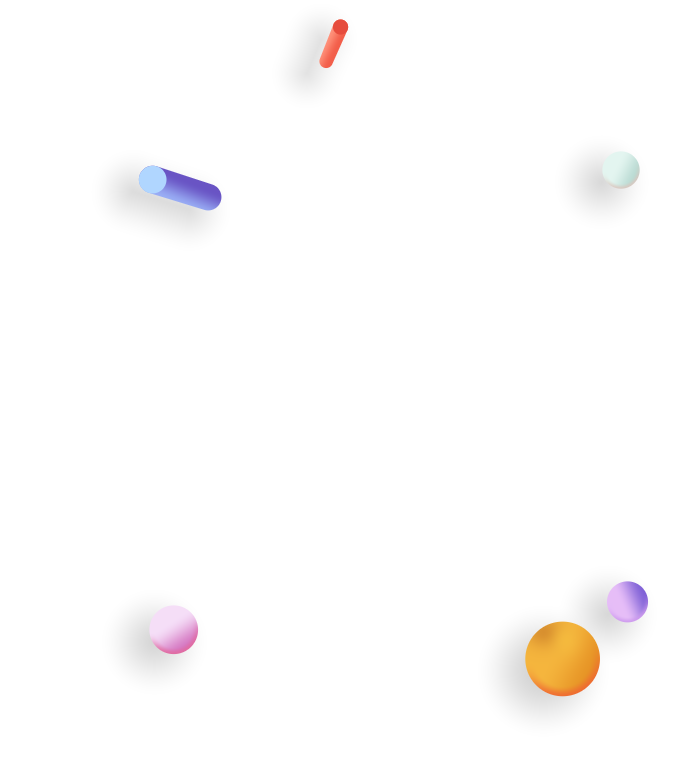
A WebGL 2 fragment shader for this background:

```glsl
#version 300 es
precision highp float;
// Glossy balls and two rods floating over a white ground with soft shadows.

uniform vec2 u_resolution;
out vec4 fragColor;

// Lengths are in canvas heights.
const vec3 GROUND = vec3(1.0);
const vec2 SHADOW_SHIFT = vec2(-0.025, -0.016);
const float SHADOW_BLUR = 0.042;
const float SHADOW_STRENGTH = 0.17;
const vec2 RIM_DIR = vec2(0.3, -0.954);

// Balls: centre and radius, colours, direction towards the shaded side.
const int BALL_COUNT = 4;
const vec3 BALL[BALL_COUNT] = vec3[](
  vec3(0.8086, 0.7786, 0.0243), vec3(0.2262, 0.1800, 0.0317),
  vec3(0.8171, 0.2163, 0.0267), vec3(0.7326, 0.1420, 0.0486));
const vec3 LIT[BALL_COUNT] = vec3[](
  vec3(0.89, 0.96, 0.94), vec3(0.96, 0.87, 0.97),
  vec3(0.90, 0.74, 0.97), vec3(0.96, 0.71, 0.24));
const vec3 SHADE[BALL_COUNT] = vec3[](
  vec3(0.72, 0.85, 0.82), vec3(0.83, 0.45, 0.75),
  vec3(0.50, 0.38, 0.84), vec3(0.90, 0.57, 0.14));
const vec3 RIM[BALL_COUNT] = vec3[](
  vec3(0.86, 0.78, 0.75), vec3(0.89, 0.42, 0.62),
  vec3(0.80, 0.60, 0.93), vec3(0.94, 0.40, 0.20));
const vec2 SHADE_DIR[BALL_COUNT] = vec2[](
  vec2(0.90, -0.44), vec2(0.55, -0.84), vec2(0.92, 0.39), vec2(0.90, -0.44));
const vec3 AMBER_DARK = vec3(0.80, 0.50, 0.16);
const vec3 AMBER_GLOW = vec3(0.97, 0.75, 0.25);

// Rods: cap centre and far end, cap and end radii, colours of cap and sides.
const int ROD_COUNT = 2;
const vec4 ROD[ROD_COUNT] = vec4[](
  vec4(0.1988, 0.7662, 0.2710, 0.7433), vec4(0.4434, 0.9648, 0.4247, 0.9202));
const vec2 ROD_RADII[ROD_COUNT] = vec2[](
  vec2(0.0180, 0.0173), vec2(0.0099, 0.0088));
const vec3 CAP[ROD_COUNT] = vec3[](vec3(0.69, 0.84, 1.0), vec3(0.90, 0.30, 0.24));
const vec3 LEFT_SIDE[ROD_COUNT] = vec3[](
  vec3(0.41, 0.33, 0.77), vec3(0.95, 0.37, 0.29));
const vec3 RIGHT_SIDE[ROD_COUNT] = vec3[](
  vec3(0.60, 0.68, 0.96), vec3(1.0, 0.57, 0.48));

float cover(float d) {
  return clamp(0.5 - d * u_resolution.y, 0.0, 1.0);
}

float softShadow(float d) {
  return SHADOW_STRENGTH * (1.0 - smoothstep(-SHADOW_BLUR, SHADOW_BLUR, d));
}

// Distance to a capsule whose radius changes along its length.
float taperedCapsule(vec2 p, vec4 ends, vec2 radii) {
  vec2 axis = ends.zw - ends.xy;
  float t = clamp(dot(p - ends.xy, axis) / dot(axis, axis), 0.0, 1.0);
  return length(p - ends.xy - axis * t) - mix(radii.x, radii.y, t);
}

// q is the place on the ball, with radius one.
vec3 ballColor(int i, vec2 q) {
  vec3 col = mix(LIT[i], SHADE[i], smoothstep(-0.35, 1.0, dot(q, SHADE_DIR[i])));
  if (i == BALL_COUNT - 1) {
    vec2 dark = (q - vec2(-0.45, 0.72)) / vec2(0.5, 0.4);
    vec2 glow = (q - vec2(0.08, 0.52)) / vec2(0.38, 0.45);
    col = mix(col, AMBER_DARK, 0.75 * exp(-dot(dark, dark)));
    col = mix(col, AMBER_GLOW, 0.7 * exp(-dot(glow, glow)));
  }
  float rim = smoothstep(0.72, 1.0, length(q)) * smoothstep(-0.2, 0.9, dot(q, RIM_DIR));
  return mix(col, RIM[i], 0.85 * rim);
}

vec3 rodColor(int i, vec2 p) {
  vec2 span = ROD[i].zw - ROD[i].xy;
  vec2 axis = normalize(span);
  vec2 q = p - ROD[i].xy;
  float across = dot(q, vec2(axis.y, -axis.x)) / ROD_RADII[i].x;
  float along = dot(q, axis) / length(span);
  float light = smoothstep(-0.7, 1.1, across + 0.3 * (0.5 - along));
  return mix(LEFT_SIDE[i], RIGHT_SIDE[i], light);
}

void main() {
  vec2 p = gl_FragCoord.xy / u_resolution.y;
  vec2 s = p - SHADOW_SHIFT;
  vec3 col = GROUND;

  // Shadows
  for (int i = 0; i < BALL_COUNT; i++)
    col *= 1.0 - softShadow(length(s - BALL[i].xy) - BALL[i].z);
  for (int i = 0; i < ROD_COUNT; i++)
    col *= 1.0 - softShadow(taperedCapsule(s, ROD[i], ROD_RADII[i]));

  // Balls
  for (int i = 0; i < BALL_COUNT; i++) {
    vec2 q = p - BALL[i].xy;
    col = mix(col, ballColor(i, q / BALL[i].z), cover(length(q) - BALL[i].z));
  }

  // Rods with a flat cap
  for (int i = 0; i < ROD_COUNT; i++) {
    col = mix(col, rodColor(i, p), cover(taperedCapsule(p, ROD[i], ROD_RADII[i])));
    col = mix(col, CAP[i], cover(length(p - ROD[i].xy) - ROD_RADII[i].x));
  }
  fragColor = vec4(col, 1.0);
}
```
